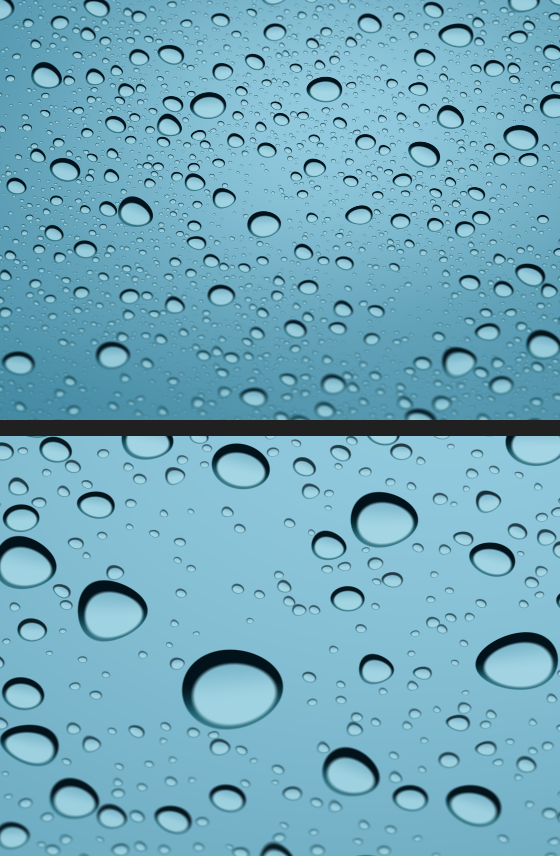
Top: the whole. Bottom: its middle third, enlarged.
Give the GLSL for this texture, as a Shadertoy shader.

```glsl
// Rain drops on a window in front of a soft blue-grey sky.
// Jittered grids of several sizes scatter the drops; each is a tilted, flattened
// lens with a thick dark upper rim. Focus softens toward the bottom edge.

#define LAYERS 5
#define FINEST_CELL 0.020
#define CELL_RATIO 1.7
#define DENSITY 0.95
#define MIN_RADIUS 0.13
#define MAX_RADIUS 0.26
#define FLATTEN 0.77
#define TILT -0.16
#define SHARP_BLUR 0.0003
#define LOW_BLUR 0.0065
#define TOP_BLUR 0.0015

const vec3 SKY_DARK  = vec3(0.27, 0.545, 0.64);
const vec3 SKY_LIGHT = vec3(0.565, 0.785, 0.865);
const vec3 RIM_DARK  = vec3(0.005, 0.07, 0.10);
const vec3 RIM_TEAL  = vec3(0.06, 0.33, 0.38);
const vec3 LENS_TOP  = vec3(0.46, 0.70, 0.78);
const vec3 LENS_LOW  = vec3(0.66, 0.85, 0.90);

struct Drop { vec2 centre; float radius; vec3 seed; };

vec3 hash3(vec2 p) {
    vec3 q = fract(p.xyx * vec3(0.1031, 0.1030, 0.0973));
    q += dot(q, q.yxz + 33.33);
    return fract((q.xxy + q.yzz) * q.zyx);
}

float valueNoise(vec2 p) {
    vec2 i = floor(p), f = fract(p);
    f = f * f * (3.0 - 2.0 * f);
    vec2 e = vec2(1.0, 0.0);
    return mix(mix(hash3(i).x, hash3(i + e).x, f.x),
               mix(hash3(i + e.yx).x, hash3(i + e.xx).x, f.x), f.y);
}

mat2 rotation(float a) {
    float c = cos(a), s = sin(a);
    return mat2(c, s, -s, c);
}

float cellSize(int layer) { return FINEST_CELL * pow(CELL_RATIO, float(layer)); }

mat2 gridTurn(int layer) { return rotation(0.35 + 0.47 * float(layer)); }

// Radius is zero where the cell stays empty.
Drop dropInCell(vec2 cell, int layer) {
    vec2 key = cell + 71.0 * float(layer + 1);
    vec3 place = hash3(key), seed = hash3(key + 219.0);
    float size = cellSize(layer);
    vec2 centre = (cell + 0.5 + 0.6 * (place.xy - 0.5)) * size * gridTurn(layer);
    float crowd = smoothstep(0.15, 0.7, valueNoise(centre * vec2(3.2, 4.0) + 8.0));
    float chance = DENSITY * mix(0.35, 1.0, crowd);
    float radius = size * mix(MIN_RADIUS, MAX_RADIUS, seed.x);
    return Drop(centre, place.z < chance ? radius : 0.0, seed);
}

// False when a drop of a coarser layer already covers this spot.
bool isFree(Drop small, int layer) {
    for (int k = layer + 1; k < LAYERS; k++) {
        vec2 home = floor(gridTurn(k) * small.centre / cellSize(k));
        for (int n = 0; n < 9; n++) {
            Drop big = dropInCell(home + vec2(n % 3 - 1, n / 3 - 1), k);
            float gap = length((small.centre - big.centre) / vec2(1.0, 0.85));
            if (big.radius > 0.0 && gap < big.radius + 0.9 * small.radius) return false;
        }
    }
    return true;
}

vec3 skyColour(vec2 p) {
    vec2 q = (p - vec2(0.82, 0.70)) / vec2(0.78, 0.52);
    float glow = exp(-dot(q, q)) + 0.12 * (valueNoise(p * vec2(2.0, 3.5)) - 0.5);
    return mix(SKY_DARK, SKY_LIGHT, clamp(glow, 0.0, 1.0));
}

float focusBlur(float y) {
    float low = pow(max(0.5 - y, 0.0) * 2.0, 1.3);
    return SHARP_BLUR + LOW_BLUR * low + TOP_BLUR * smoothstep(0.78, 1.0, y);
}

vec3 shadeDrop(vec3 behind, vec2 q, float soft, float radius, float variety) {
    // Bright lens sits low inside the outline, leaving the thick upper rim
    vec2 lensPos = (q - vec2(0.03, -0.13)) / vec2(0.83, mix(0.70, 0.78, variety));
    float lensSoft = 0.05 + soft;
    float lens = 1.0 - smoothstep(1.0 - lensSoft, 1.0 + lensSoft, length(lensPos));
    vec3 lensColour = mix(LENS_LOW, LENS_TOP, smoothstep(-0.3, 0.8, q.y));
    lensColour = mix(lensColour, behind, 0.2);
    vec3 rim = mix(RIM_TEAL, RIM_DARK, smoothstep(-0.6, 0.25, q.y));
    rim = mix(rim, RIM_TEAL, 0.6 * smoothstep(0.1, 0.4, soft));
    float bold = mix(0.6, 1.0, smoothstep(0.003, 0.015, radius));
    rim = mix(behind, rim, bold * mix(0.65, 1.0, smoothstep(-0.9, -0.1, q.y)));
    float cover = 1.0 - smoothstep(1.0 - soft, 1.0 + soft, length(q));
    return mix(behind, mix(rim, lensColour, lens), cover / (1.0 + 0.7 * soft * soft));
}

void mainImage(out vec4 fragColor, in vec2 fragCoord) {
    vec2 p = fragCoord / iResolution.y;
    float blur = focusBlur(p.y) + 0.6 / iResolution.y;
    vec3 colour = skyColour(p);

    // Fine drops first, large drops last
    for (int layer = 0; layer < LAYERS; layer++) {
        vec2 home = floor(gridTurn(layer) * p / cellSize(layer));
        for (int n = 0; n < 9; n++) {
            Drop drop = dropInCell(home + vec2(n % 3 - 1, n / 3 - 1), layer);
            if (drop.radius <= 0.0) continue;
            float angle = TILT + 0.6 * (drop.seed.y - 0.5);
            vec2 q = (p - drop.centre) * rotation(angle) / drop.radius;
            q.y /= FLATTEN + 0.2 * (drop.seed.z - 0.5);
            q.y *= 1.0 + 0.5 * (drop.seed.z - 0.4) * clamp(q.x, -1.2, 1.2);
            float soft = blur / drop.radius;
            if (length(q) < 1.0 + soft && isFree(drop, layer))
                colour = shadeDrop(colour, q, soft, drop.radius, drop.seed.y);
        }
    }
    fragColor = vec4(colour, 1.0);
}
```
